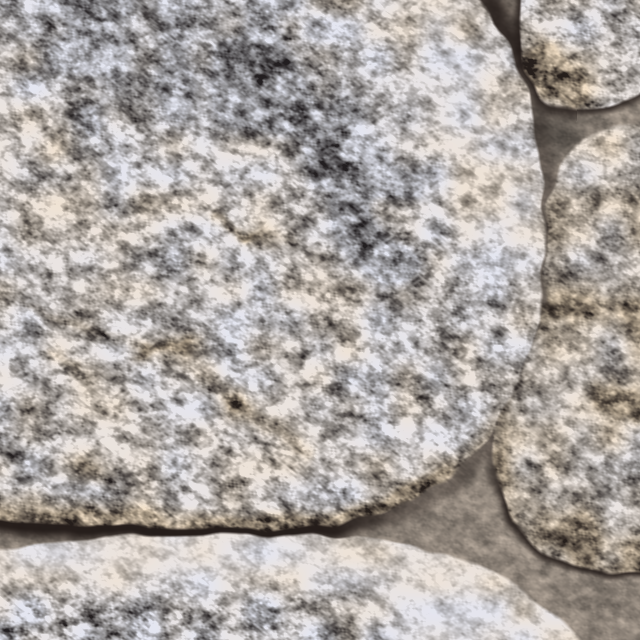
This texture is drawn by a three.js fragment shader. Its source:

```glsl
varying vec2 vUv;

const vec3 DARK = vec3(0.14, 0.12, 0.12);
const vec3 MID = vec3(0.56, 0.54, 0.52);
const vec3 LIGHT = vec3(0.93, 0.91, 0.90);
const vec3 WARM = vec3(1.03, 0.97, 0.87);
const vec3 COOL = vec3(0.96, 0.99, 1.05);
const vec3 MORTAR = vec3(0.55, 0.51, 0.47);
const vec3 CREVICE = vec3(0.13, 0.10, 0.09);
const float STONE_POWER = 2.5;
const float GRAIN_SCALE = 46.0;
const float GRAIN_CONTRAST = 1.5;
const float EDGE_BLUR = 0.003;
const float EDGE_WOBBLE = 0.012;

float hash(vec2 p) {
  vec3 q = fract(p.xyx * 0.1031);
  q += dot(q, q.yzx + 33.33);
  return fract((q.x + q.y) * q.z);
}

float noise(vec2 p) {
  vec2 i = floor(p), f = fract(p);
  f = f * f * (3.0 - 2.0 * f);
  return mix(mix(hash(i), hash(i + vec2(1.0, 0.0)), f.x),
             mix(hash(i + vec2(0.0, 1.0)), hash(i + 1.0), f.x), f.y);
}

vec2 wobble(vec2 p) {
  return vec2(noise(p), noise(p + 71.3)) - 0.5;
}

// Zero-centred mineral grain, slightly stretched along a falling diagonal
float grain(vec2 p) {
  vec2 q = mat2(0.75, 0.55, -0.45, 1.1) * p * GRAIN_SCALE + 20.0;
  float sum = 0.0, weight = 0.42;
  for (int i = 0; i < 4; i++) {
    sum += weight * (noise(q) - 0.5);
    q = mat2(1.45, 1.05, -1.05, 1.45) * q + 13.7;
    weight *= 0.8;
  }
  return sum * GRAIN_CONTRAST;
}

// Superellipse with separate radii on its low and high sides
float stone(vec2 p, vec2 centre, vec2 lowRadius, vec2 highRadius) {
  vec2 r = mix(lowRadius, highRadius, step(centre, p));
  vec2 q = pow(max(abs(p - centre) / r, 0.0001), vec2(STONE_POWER));
  return (pow(q.x + q.y, 1.0 / STONE_POWER) - 1.0) * min(r.x, r.y);
}

float stroke(vec2 p, vec2 a, vec2 b, float width) {
  vec2 ab = b - a;
  float along = clamp(dot(p - a, ab) / max(dot(ab, ab), 0.00001), 0.0, 1.0);
  vec2 away = (p - a - ab * along) / width;
  return exp(-dot(away, away));
}

float cover(float d) {
  return 1.0 - smoothstep(-EDGE_BLUR, EDGE_BLUR, d);
}

vec3 rock(float tone, float warmth) {
  float t = clamp(tone, 0.0, 1.0) * 2.0;
  vec3 c = mix(mix(DARK, MID, min(t, 1.0)), LIGHT, max(t - 1.0, 0.0));
  return c * mix(COOL, WARM, clamp(warmth, 0.0, 1.0));
}

void main() {
  vec2 p = vUv;
  vec2 e = p + EDGE_WOBBLE * wobble(p * 28.0);
  vec2 s = e + 0.012 * wobble(p * 60.0);
  float g = grain(p);
  float tint = 0.35 + 0.7 * (noise(p * 22.0) - 0.5);

  // Stone outlines
  float boulder = stone(e, vec2(0.40, 0.64), vec2(1.25, 0.465), vec2(0.448, 0.49));
  float slab = stone(e, vec2(0.42, -0.25), vec2(0.92, 0.4), vec2(0.548, 0.415));
  float corner = stone(e, vec2(0.90, 0.97), vec2(0.085, 0.14), vec2(0.137, 0.3));
  float side = min(stone(e, vec2(1.0, 0.60), vec2(0.15, 0.4), vec2(0.3, 0.205)),
                   stone(e, vec2(1.0, 0.31), vec2(0.23, 0.205), vec2(0.4, 0.26)));

  // Mortar and the shadows lying in its joints
  vec3 color = MORTAR * (1.0 + 0.45 * g);
  color *= 1.0 - 0.35 * stroke(p, vec2(0.85, 0.81), vec2(0.88, 0.79), 0.04);
  color = mix(color, CREVICE, 0.75 * stroke(s, vec2(0.76, 1.0), vec2(0.81, 0.92), 0.025));
  float gap = 1.0 - smoothstep(0.5, 0.68, p.x);
  color = mix(color, CREVICE, mix(0.35, 0.96, gap) * (1.0 - smoothstep(0.008, 0.034, boulder)));
  color = mix(color, CREVICE, 0.85 * (1.0 - smoothstep(0.001, 0.014, side)) * (1.0 - smoothstep(0.2, 0.35, p.y)));
  color = mix(color, CREVICE, 0.8 * (1.0 - smoothstep(0.0, 0.016, corner)));

  // Upper corner stone
  float hollow = stroke(s, vec2(0.84, 0.90), vec2(0.89, 0.86), 0.035);
  color = mix(color, rock(0.76 + g - 0.42 * hollow, tint + hollow), cover(corner));

  // Side stone with broad ledges
  float ledge = stroke(s, vec2(0.87, 0.52), vec2(1.0, 0.51), 0.03)
              + 1.2 * stroke(s, vec2(0.95, 0.38), vec2(1.0, 0.36), 0.028)
              + stroke(s, vec2(0.80, 0.18), vec2(1.0, 0.13), 0.035)
              + 0.7 * stroke(s, vec2(0.79, 0.36), vec2(0.78, 0.25), 0.025);
  float crest = stroke(s, vec2(0.90, 0.46), vec2(0.99, 0.45), 0.03)
              + stroke(s, vec2(0.83, 0.32), vec2(0.97, 0.30), 0.04)
              + 0.6 * stroke(s, vec2(0.92, 0.75), vec2(1.0, 0.74), 0.05);
  float sideTone = 0.66 + 0.85 * g - 0.2 * ledge + 0.11 * crest;
  sideTone -= 0.28 * exp(-max(boulder, 0.0) / 0.012);
  color = mix(color, rock(sideTone, tint + 0.2 + 0.5 * ledge), cover(side));

  // Sunlit lower slab with dark speckles toward its base
  float speckle = (1.0 - smoothstep(0.03, 0.13, p.y)) * (1.0 - smoothstep(0.4, 0.72, p.x));
  float slabTone = 0.91 + g * mix(0.55, 1.2, speckle) - 0.26 * speckle;
  color = mix(color, rock(slabTone, tint - 0.3 * speckle), cover(slab));

  // Boulder: cool stains, bright flank, cracks and shaded underside
  float stain = 0.8 * stroke(s, vec2(0.12, 0.97), vec2(0.42, 0.88), 0.10)
              + 0.7 * stroke(s, vec2(0.42, 0.88), vec2(0.54, 0.74), 0.06)
              + stroke(s, vec2(0.52, 0.73), vec2(0.64, 0.70), 0.032)
              + stroke(s, vec2(0.55, 0.66), vec2(0.62, 0.57), 0.032)
              + stroke(s, vec2(0.137, 0.82), vec2(0.14, 0.81), 0.022)
              + 0.5 * stroke(s, vec2(0.0, 0.30), vec2(0.06, 0.28), 0.04);
  float crack = stroke(s, vec2(0.34, 0.66), vec2(0.385, 0.63), 0.010)
              + 0.6 * stroke(s, vec2(0.385, 0.63), vec2(0.45, 0.635), 0.016)
              + stroke(s, vec2(0.22, 0.445), vec2(0.31, 0.465), 0.012)
              + 0.75 * stroke(s, vec2(0.29, 0.45), vec2(0.37, 0.37), 0.018)
              + 0.7 * stroke(s, vec2(0.37, 0.37), vec2(0.48, 0.295), 0.016)
              + 0.5 * stroke(s, vec2(0.05, 0.52), vec2(0.22, 0.455), 0.009)
              + 0.6 * stroke(s, vec2(0.08, 0.445), vec2(0.12, 0.425), 0.011)
              + 0.5 * stroke(s, vec2(0.05, 0.77), vec2(0.07, 0.76), 0.022)
              + 0.6 * stroke(s, vec2(0.13, 0.275), vec2(0.19, 0.23), 0.018);
  float flank = stroke(p, vec2(0.70, 0.95), vec2(0.80, 0.66), 0.09);
  float rimDepth = mix(0.065, 0.032, smoothstep(0.1, 0.35, p.x));
  float under = smoothstep(-rimDepth, 0.0, boulder) * (1.0 - smoothstep(0.2, 0.46, p.y));
  float tone = 0.74 + g * (1.0 - 0.3 * flank) + 0.12 * flank;
  tone -= 0.24 * stain + 0.36 * crack + 0.32 * under;
  float warmth = tint - 0.5 * stain + 0.4 * crack + 0.8 * under;
  color = mix(color, rock(tone, warmth), cover(boulder));

  gl_FragColor = vec4(color, 1.0);
}
```
